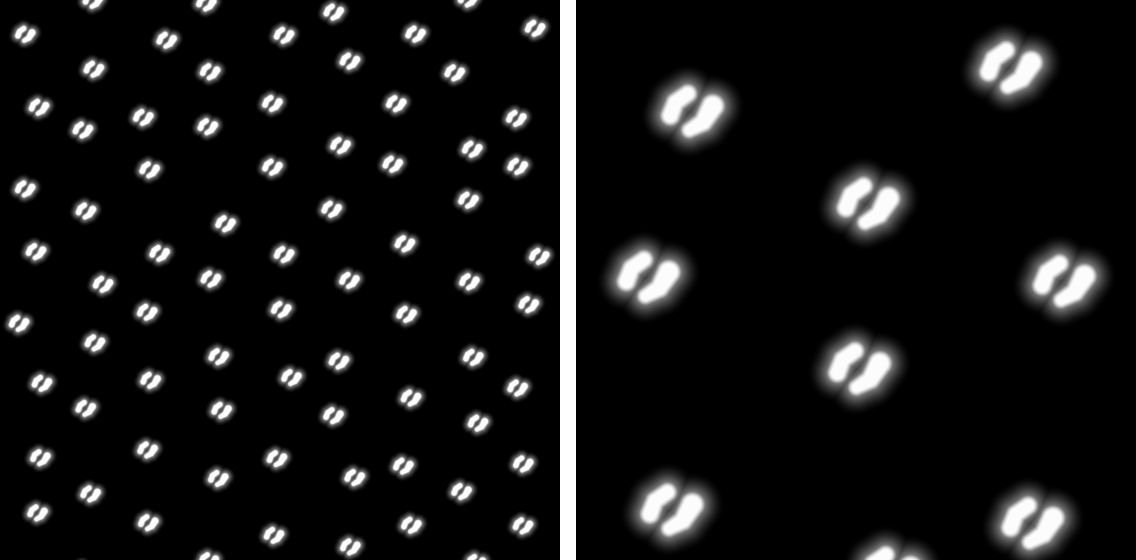
Left: the whole. Right: its middle third, enlarged.
A WebGL 2 fragment shader for this pattern:

```glsl
#version 300 es
precision highp float;
// Scattered pairs of glowing bean shapes on black. Pairs sit on a staggered,
// jittered grid; each bean is a bent, tapered capsule distance field that is
// shaded as a bright core inside a soft halo of finite reach.

uniform vec2 u_resolution;
out vec4 fragColor;

const vec2 GRID = vec2(9.0, 8.0);       // columns and rows across the canvas
const vec2 JITTER = vec2(0.42, 0.40);   // wander, as a share of a cell
const float PAIR_SCALE = 1152.0;        // pair units per canvas height
const float HALO_REACH = 15.0;          // in pair units
const float HALO_LEVEL = 0.55;
const float HALO_FALLOFF = 1.7;
const float EDGE_SOFTNESS = 2.2;
const vec3 BACKGROUND = vec3(0.0);
const vec3 GLOW = vec3(0.99);

vec2 hash22(vec2 p) {
    vec3 q = fract(p.xyx * vec3(0.1031, 0.1030, 0.0973));
    q += dot(q, q.yzx + 33.33);
    return fract((q.xx + q.yz) * q.zy);
}

// Distance to a segment whose radius changes from ra to rb
float taperedSegment(vec2 p, vec2 a, vec2 b, float ra, float rb) {
    vec2 ab = b - a;
    float t = clamp(dot(p - a, ab) / dot(ab, ab), 0.0, 1.0);
    return length(p - a - ab * t) - mix(ra, rb, t);
}

// Two tapered segments joined at a bend
float bean(vec2 p, vec2 a, vec2 bend, vec2 b, float ra, float rb) {
    float rMid = 0.5 * (ra + rb);
    return min(taperedSegment(p, a, bend, ra, rMid),
               taperedSegment(p, bend, b, rMid, rb));
}

float beanPair(vec2 p) {
    float upper = bean(p, vec2(-16.0, -4.0), vec2(-12.5, 5.0),
                       vec2(-4.0, 11.0), 5.8, 5.4);
    float lower = bean(p, vec2(-3.0, -14.0), vec2(6.5, -8.5),
                       vec2(13.0, 2.5), 4.6, 7.2);
    return min(upper, lower);
}

// Nearest pair over the neighbouring cells, in pair units
float scatteredPairs(vec2 uv, vec2 grid, vec2 jitter) {
    float nearest = 1e3;
    float homeColumn = floor(uv.x * grid.x);
    for (int i = -1; i <= 1; i++) {
        float column = homeColumn + float(i);
        float stagger = 0.5 * mod(column, 2.0);
        float homeRow = floor(uv.y * grid.y - stagger);
        for (int j = -1; j <= 1; j++) {
            vec2 cell = vec2(column, homeRow + float(j));
            vec2 wander = (hash22(cell + 17.0) - 0.5) * jitter;
            vec2 center = (cell + vec2(0.5, 0.5 + stagger) + wander) / grid;
            nearest = min(nearest, beanPair((uv - center) * PAIR_SCALE));
        }
    }
    return nearest;
}

// Bright core with a halo that fades to nothing at its reach
float glowLevel(float d, float softness) {
    float core = 1.0 - smoothstep(-softness, softness, d);
    float fade = clamp(1.0 - max(d, 0.0) / HALO_REACH, 0.0, 1.0);
    return mix(HALO_LEVEL * pow(fade, HALO_FALLOFF), 1.0, core);
}

void main() {
    vec2 uv = gl_FragCoord.xy / u_resolution.y;
    float pixel = PAIR_SCALE / u_resolution.y;
    float d = scatteredPairs(uv, GRID, JITTER);
    float level = glowLevel(d, max(EDGE_SOFTNESS, 0.75 * pixel));
    fragColor = vec4(mix(BACKGROUND, GLOW, level), 1.0);
}
```
